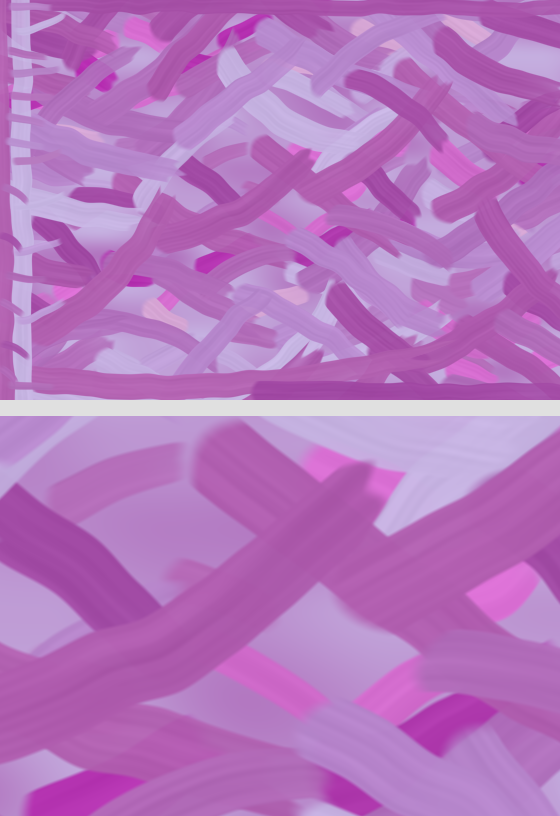
Top: the whole. Bottom: its middle third, enlarged.
Write a WebGL 1 fragment shader that draws this pattern.

```glsl
precision highp float;
// Layered brushwork in plum, orchid and lavender: short bright dabs first, then
// long curved strokes crossing on two diagonals, then a loose painted border.
// Each stroke is a bent, rotated bar with ragged ends and fine bristle streaks.
uniform vec2 u_resolution;

const vec3 PLUM = vec3(0.63, 0.28, 0.64);
const vec3 ORCHID = vec3(0.70, 0.38, 0.69);
const vec3 MAUVE = vec3(0.69, 0.44, 0.74);
const vec3 LAVENDER = vec3(0.72, 0.54, 0.81);
const vec3 PALE = vec3(0.78, 0.71, 0.89);
const vec3 PINK = vec3(0.87, 0.43, 0.84);
const vec3 MAGENTA = vec3(0.73, 0.14, 0.70);
const vec3 BLUSH = vec3(0.85, 0.66, 0.84);

float hash(vec2 p) {
  vec3 q = fract(vec3(p.xyx) * 0.1031);
  q += dot(q, q.yzx + 33.33);
  return fract((q.x + q.y) * q.z);
}

float noise(vec2 p) {
  vec2 i = floor(p), f = fract(p);
  f = f * f * (3.0 - 2.0 * f);
  return mix(mix(hash(i), hash(i + vec2(1.0, 0.0)), f.x),
             mix(hash(i + vec2(0.0, 1.0)), hash(i + vec2(1.0, 1.0)), f.x), f.y);
}

// size holds half the length and half the width; bend is the arch per half length
vec3 stroke(vec3 under, vec2 p, vec2 center, float angle, vec2 size, float bend,
            vec3 ink, float seed) {
  vec2 d = p - center;
  float c = cos(angle), s = sin(angle);
  vec2 q = vec2(c * d.x + s * d.y, c * d.y - s * d.x);
  if (abs(q.x) > size.x || abs(q.y) > size.y + abs(bend) * size.x + 0.01) return under;

  float t = q.x / size.x;
  q.y -= bend * size.x * (t * t - 0.4);
  q.y -= 0.010 * (noise(vec2(q.x * 20.0, seed)) - 0.5);
  float bristle = noise(vec2(q.x * 6.0 + seed * 7.0, q.y * 200.0 + seed * 3.0));
  float clump = noise(vec2(q.x * 5.0 + seed, q.y * 60.0 + seed * 5.0));

  float side = size.y * (1.0 - 0.12 * t) - abs(q.y);
  float tip = size.x - abs(q.x) - 0.5 * q.y * q.y / size.y
            - 0.25 * size.x * clump * step(0.0, t);
  float soft = max(0.004, 1.5 / u_resolution.y);
  float cover = smoothstep(0.0, soft, side) * smoothstep(0.0, 0.018, tip);
  cover *= 0.96 - 0.35 * clump * smoothstep(0.1, 1.0, t);
  ink += 0.035 * (bristle - 0.5) + 0.035 * (clump - 0.5);
  return mix(under, ink, cover);
}

vec3 mainInk(float pick, float tone) {
  if (pick < 0.40) return mix(PLUM, ORCHID, tone);
  if (pick < 0.68) return mix(ORCHID, MAUVE, 0.5 + 0.6 * tone);
  if (pick < 0.88) return mix(MAUVE, LAVENDER, 0.6 + 0.5 * tone);
  return mix(LAVENDER, PALE, 0.7 + 0.4 * tone);
}

vec3 accentInk(float pick, float tone) {
  if (pick < 0.20) return mix(PINK, ORCHID, 0.4 * tone);
  if (pick < 0.33) return mix(MAGENTA, PLUM, 0.5 * tone);
  if (pick < 0.42) return BLUSH;
  if (pick < 0.68) return mix(LAVENDER, PALE, tone);
  return mix(ORCHID, LAVENDER, tone);
}

void main() {
  vec2 p = gl_FragCoord.xy / u_resolution.y;
  float aspect = u_resolution.x / u_resolution.y;

  // Smeared underpaint
  vec3 color = mix(MAUVE, PALE, noise(vec2(p.x * 7.0 + p.y * 3.0, p.y * 14.0)));

  // Dabs, then long strokes, spread evenly by irrational steps
  for (int i = 0; i < 190; i++) {
    float id = float(i);
    vec4 r = vec4(hash(vec2(id, 1.7)), hash(vec2(id, 5.3)),
                  hash(vec2(id, 9.1)), hash(vec2(id, 13.9)));
    vec2 center = fract(id * vec2(0.7549, 0.5698) + 0.08 * r.xy);
    center = (center * 1.1 - 0.05) * vec2(aspect, 1.0);
    float pick = fract(id * 0.618 + 0.3);
    float rising = step(0.53, r.z);
    float angle = mix(-0.85 + 0.65 * r.w, 0.35 + 0.55 * r.w, rising);
    if (i < 112) {
      vec2 size = vec2(0.05 + 0.09 * r.x, 0.015 + 0.022 * r.y);
      color = stroke(color, p, center, angle * 0.75, size, 0.3 * (r.y - 0.5),
                     accentInk(pick, r.x), id);
    } else {
      vec2 size = vec2(0.13 + 0.15 * r.x, 0.026 + 0.013 * r.y);
      color = stroke(color, p, center, angle, size, 0.55 * (r.y - 0.5),
                     mainInk(pick, r.x), id);
    }
  }

  // Bands along the bottom and top
  color = stroke(color, p, vec2(0.62, 0.065), 0.08, vec2(0.56, 0.032), 0.10, ORCHID, 3.0);
  color = stroke(color, p, vec2(aspect * 0.8, 0.015), 0.0, vec2(0.5, 0.028), 0.0, PLUM, 4.0);
  color = stroke(color, p, vec2(aspect * 0.5, 0.985), -0.01, vec2(aspect, 0.022), 0.0,
                 mix(PLUM, ORCHID, 0.4), 5.0);

  // Pale and mauve uprights on the left, crossed by short smears
  color = stroke(color, p, vec2(0.055, 0.5), 1.57, vec2(0.85, 0.027), 0.0, PALE, 6.0);
  color = stroke(color, p, vec2(0.005, 0.45), 1.59, vec2(0.9, 0.026), 0.0, ORCHID, 7.0);
  for (int i = 0; i < 18; i++) {
    float id = float(i), r = hash(vec2(id, 21.3));
    vec2 center = vec2(0.02 + 0.09 * r, (id + r) / 18.0);
    vec3 ink = mix(mainInk(fract(id * 0.618), r), PALE, 0.4 * r);
    color = stroke(color, p, center, 1.2 * r - 0.8, vec2(0.04 + 0.04 * r, 0.011),
                   0.4 * (r - 0.5), ink, id + 30.0);
  }

  gl_FragColor = vec4(clamp(color, 0.0, 1.0), 1.0);
}
```
